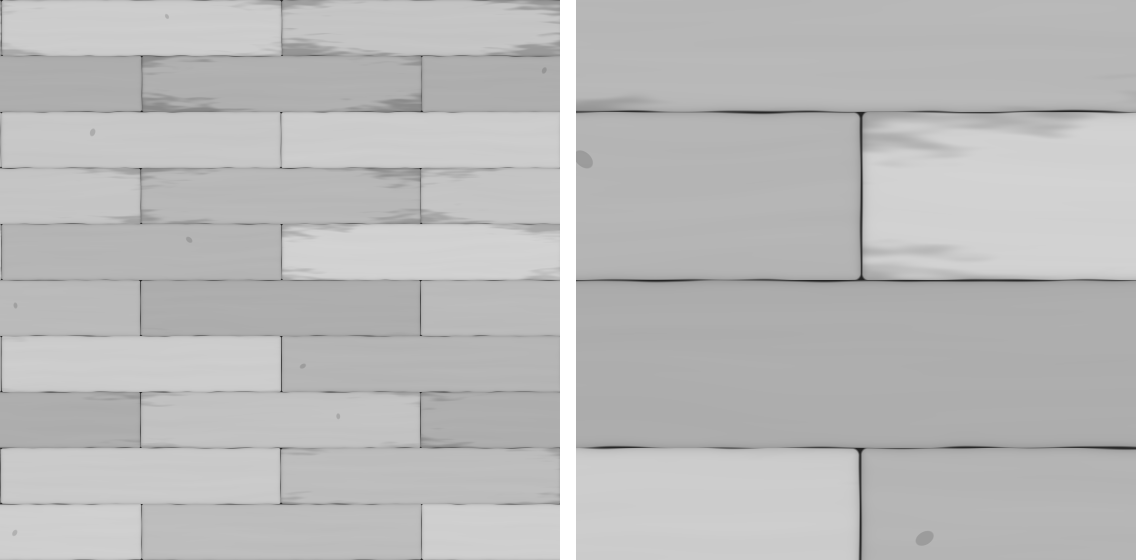
Left, the full canvas; right, a detail of the centre.
Write a Shadertoy shader that draws this texture.

```glsl
const vec2 GRID = vec2(2.0, 10.0);
const vec2 HALF_PLANK = 0.5 / GRID;
const float GAP_TONE = 0.14;

// Tone and corner wear of each plank, two per row from the bottom up
const vec2 PLANKS[20] = vec2[20](
    vec2(0.81, 0.0), vec2(0.74, 0.0), vec2(0.79, 0.0), vec2(0.74, 0.5),
    vec2(0.68, 0.7), vec2(0.76, 0.8), vec2(0.80, 0.2), vec2(0.71, 0.0),
    vec2(0.73, 0.0), vec2(0.68, 0.1), vec2(0.71, 0.0), vec2(0.82, 0.8),
    vec2(0.77, 0.9), vec2(0.72, 0.8), vec2(0.78, 0.0), vec2(0.80, 0.0),
    vec2(0.68, 0.0), vec2(0.69, 0.9), vec2(0.80, 0.6), vec2(0.77, 1.0));

float hash(vec2 p) {
    return fract(sin(dot(p, vec2(127.1, 311.7))) * 43758.5);
}

float cornerGradient(vec2 cell, vec2 offset) {
    float angle = 6.2832 * hash(cell);
    return dot(vec2(cos(angle), sin(angle)), offset);
}

float gradientNoise(vec2 p) {
    vec2 i = floor(p), f = p - i;
    vec2 w = f * f * f * (f * (f * 6.0 - 15.0) + 10.0);
    vec2 e = vec2(1.0, 0.0);
    return mix(
        mix(cornerGradient(i, f), cornerGradient(i + e, f - e), w.x),
        mix(cornerGradient(i + e.yx, f - e.yx), cornerGradient(i + 1.0, f - 1.0), w.x),
        w.y);
}

float streakNoise(vec2 p, vec2 frequency) {
    p *= frequency;
    return gradientNoise(p) + 0.5 * gradientNoise(p * 2.1 + 17.3);
}

float roundedBox(vec2 p, vec2 halfSize, float radius) {
    vec2 q = abs(p) - halfSize + radius;
    return length(max(q, 0.0)) + min(max(q.x, q.y), 0.0) - radius;
}

// Signed distance to a plank whose gaps swell and shrink along each side
float plankDistance(vec2 p, vec2 seed) {
    vec2 side = sign(p) * 7.0 + seed * 13.0;
    float swellX = gradientNoise(vec2(side.x + 0.4, p.y * 30.0));
    float swellY = gradientNoise(vec2(p.x * 28.0, side.y + 0.4));
    vec2 swell = max(vec2(swellX, swellY), -0.25);
    vec2 gap = vec2(0.0003, 0.0) + vec2(0.0009, 0.0019) * swell;
    return roundedBox(p, HALF_PLANK - gap, 0.0042);
}

// Ragged dark streaks growing inward from the corners
float cornerStain(vec2 p, vec2 seed, float wear) {
    float strength = wear * mix(0.4, 1.0, hash(seed * 3.0 + sign(p)));
    vec2 inset = (HALF_PLANK - abs(p)) / vec2(0.14, 0.03);
    float ragged = streakNoise(p + seed * 1.7, vec2(15.0, 95.0));
    float reach = 0.25 + 1.35 * strength - inset.x - inset.y + 1.1 * ragged;
    return (0.3 + 0.7 * strength) * smoothstep(0.0, 0.15, wear) * smoothstep(0.0, 1.1, reach);
}

// Faint wavy lines running along the plank
float woodGrain(vec2 p, vec2 seed) {
    vec2 q = p + seed * 2.3;
    q.y += 0.012 * gradientNoise(q * vec2(7.0, 9.0));
    return streakNoise(q, vec2(3.0, 65.0));
}

// A small tilted oval on a few of the planks
float knot(vec2 p, vec2 seed, float pixel) {
    vec2 spread = vec2(hash(seed + 4.1), hash(seed + 8.7)) - 0.5;
    vec2 q = p - spread * HALF_PLANK * vec2(1.7, 1.2);
    float angle = 3.1416 * hash(seed + 2.6);
    q = mat2(cos(angle), -sin(angle), sin(angle), cos(angle)) * q;
    float radius = mix(0.004, 0.007, hash(seed + 6.3));
    float d = length(q * vec2(1.0, 1.5)) - radius;
    return step(0.8, hash(seed + 11.9)) * (1.0 - smoothstep(-pixel, pixel, d));
}

void mainImage(out vec4 fragColor, in vec2 fragCoord) {
    vec2 uv = fragCoord / iResolution.xy;
    float pixel = 1.0 / min(iResolution.x, iResolution.y);

    // Staggered rows with slightly uneven joints
    vec2 grid = uv * GRID;
    float row = floor(grid.y);
    grid.x += 0.5 * (1.0 - mod(row, 2.0)) - 0.002 - 0.005 * hash(vec2(row, 5.0));
    vec2 seed = vec2(mod(floor(grid.x), GRID.x), row);
    vec2 p = (fract(grid) - 0.5) / GRID;
    vec2 plank = PLANKS[int(seed.y) * 2 + int(seed.x)];

    // Surface
    float tone = plank.x + 0.011 * woodGrain(p, seed);
    tone *= 1.0 - 0.24 * cornerStain(p, seed, plank.y);
    tone *= 1.0 - 0.14 * knot(p, seed, pixel);

    // Edge shading and gaps
    float d = plankDistance(p, seed);
    tone *= 1.0 - 0.15 * exp(min(d, 0.0) / 0.002);
    tone = mix(tone, GAP_TONE, smoothstep(-0.0009, 0.0004 + 0.5 * pixel, d));

    fragColor = vec4(vec3(tone), 1.0);
}
```
